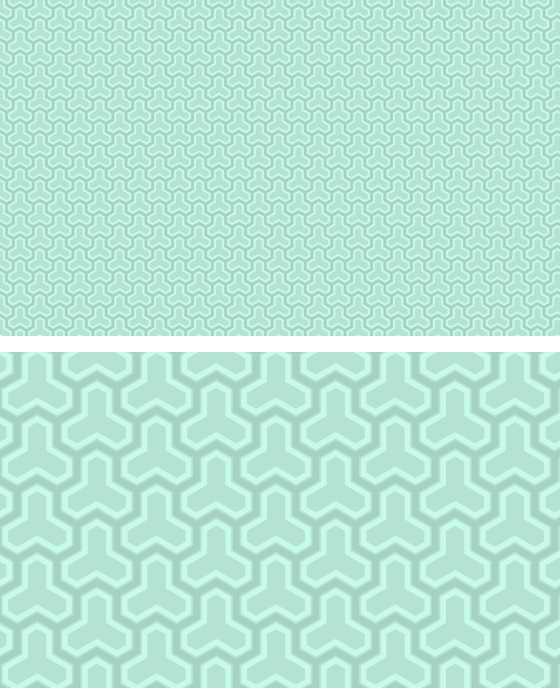
Top, the full canvas; bottom, a detail of the centre.
Reproduce this pattern procedurally as a Shadertoy shader.

```glsl
const float ROW = 1.7320508; // vertical period, in arm widths

// Depth inside a three-armed tile: positive inside, zero on its outline
float tripodDepth(vec2 p) {
    // Fold all three arms onto the upright one
    vec2 mirror = vec2(-0.5, 0.8660254);
    p.x = abs(p.x);
    p -= 2.0 * min(0.0, dot(p, mirror)) * mirror;
    p.x = abs(p.x);
    // Straight side and pointed cap
    return min(0.5 - p.x, 1.0 - dot(p, vec2(0.5, 0.8660254)));
}

// Depth inside whichever interlocking tile covers p
float tilingDepth(vec2 p) {
    float depth = -1.0;
    float firstColumn = floor(p.x / 1.5);
    for (int i = 0; i < 2; i++) {
        float column = firstColumn + float(i);
        float shift = 0.5 * ROW * mod(column, 2.0);
        float firstRow = floor((p.y - shift) / ROW);
        for (int j = 0; j < 2; j++) {
            vec2 center = vec2(column * 1.5, (firstRow + float(j)) * ROW + shift);
            depth = max(depth, tripodDepth(p - center));
        }
    }
    return depth;
}

void mainImage(out vec4 fragColor, in vec2 fragCoord) {
    // Arm width is the unit; about 28 columns span the canvas
    float unitsPerPixel = 42.2 / iResolution.x;
    vec2 p = fragCoord * unitsPerPixel - vec2(0.0, 0.416);
    float depth = tilingDepth(p);
    float soft = 0.6 * unitsPerPixel;

    vec3 mint = vec3(0.71, 0.89, 0.82);
    vec3 seam = vec3(0.65, 0.825, 0.76);
    vec3 highlight = vec3(0.78, 0.98, 0.91);

    // Dark seam between tiles, then a bright inset contour
    vec3 color = mix(seam, mint, smoothstep(0.085 - soft, 0.085 + soft, depth));
    float contour = 1.0 - smoothstep(0.07 - soft, 0.07 + soft, abs(depth - 0.2));
    color = mix(color, highlight, contour);

    fragColor = vec4(color, 1.0);
}
```
